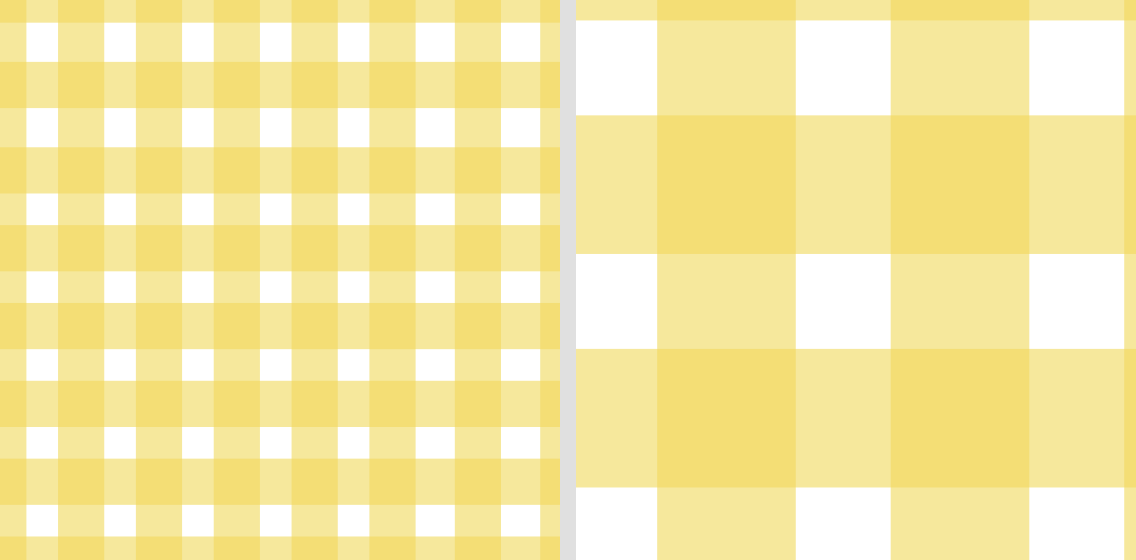
Left, the full canvas; right, a detail of the centre.
Write a WebGL 2 fragment shader that draws this pattern.

```glsl
#version 300 es
precision highp float;
// Yellow gingham: seven translucent bands each way, with two wider gaps per axis.

uniform vec2 u_resolution;
out vec4 fragColor;

// Coverage of one set of bands along an axis that wraps at 1.
float bands(float position, float start, float pixels) {
    const float width = 0.0825;
    const float narrowPitch = 0.139;
    const float widePitch = (1.0 - 5.0 * narrowPitch) / 2.0;

    // Five narrow repeats, then two wide ones.
    float t = fract(position - start);
    float narrowSpan = 5.0 * narrowPitch;
    bool isNarrow = t < narrowSpan;
    float pitch = isNarrow ? narrowPitch : widePitch;
    float local = mod(isNarrow ? t : t - narrowSpan, pitch);

    // Distance to the nearest band centre, softened over one pixel.
    float fromCentre = abs(local - 0.5 * width);
    fromCentre = min(fromCentre, pitch - fromCentre);
    return clamp(0.5 + (0.5 * width - fromCentre) * pixels, 0.0, 1.0);
}

void main() {
    vec2 uv = gl_FragCoord.xy / u_resolution;
    float column = bands(uv.x, -0.03535, u_resolution.x);
    float row = bands(uv.y, -0.0405, u_resolution.y);

    vec3 white = vec3(1.0);
    vec3 paleYellow = vec3(0.963, 0.91, 0.61);
    vec3 deepYellow = vec3(0.955, 0.87, 0.46);

    // One band tints the cloth; a crossing deepens it.
    vec3 color = mix(mix(white, paleYellow, column), mix(paleYellow, deepYellow, column), row);
    fragColor = vec4(color, 1.0);
}
```
